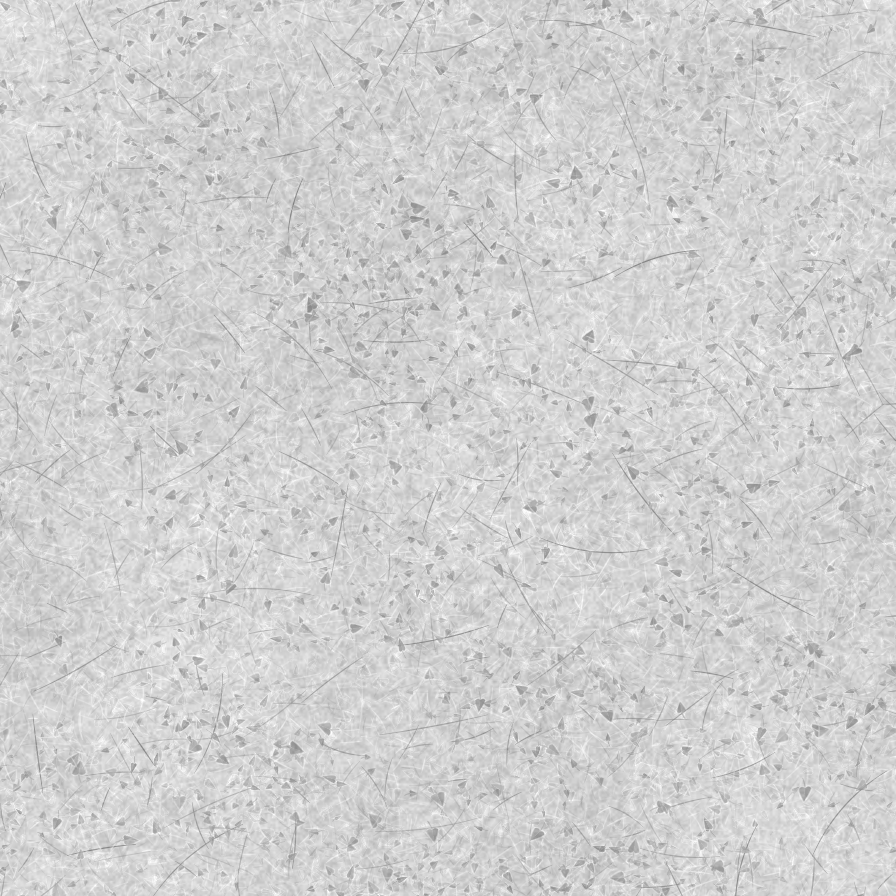
This texture is drawn by a Shadertoy shader. Its source:

```glsl
// Pale grey litter of tiny leaves, wispy fibres and thin dark stems.
// Jittered grid cells each scatter one curved stroke or one leaf;
// layers are painted from fine fibres up to dark leaves and stems.

const float BASE_TONE = 0.805;
const float CLOUD_CONTRAST = 0.075;
const float WISP_CONTRAST = 0.085;
const float GRAIN_CONTRAST = 0.085;
const float FIBRE_WIDTH = 0.0008;
const float BLADE_WIDTH = 0.0016;
const float STEM_WIDTH = 0.0007;
const vec2 FIBRE_TONES = vec2(0.66, 0.98);
const vec2 BLADE_TONES = vec2(0.72, 0.95);
const vec2 PALE_LEAF_TONES = vec2(0.715, 0.895);
const vec2 DARK_LEAF_TONES = vec2(0.58, 0.72);
const vec2 STEM_TONES = vec2(0.43, 0.62);
const float TAU = 6.2831853;

vec4 hash4(vec2 cell, float seed) {
    vec4 q = fract(vec4(cell, seed, cell.x) * vec4(0.1031, 0.1030, 0.0973, 0.1099));
    q += dot(q, q.wzxy + 33.33);
    return fract((q.xxyz + q.yzzw) * q.zywx);
}

float valueNoise(vec2 p, float seed) {
    vec2 i = floor(p), f = fract(p);
    f = f * f * (3.0 - 2.0 * f);
    float low = mix(hash4(i, seed).x, hash4(i + vec2(1, 0), seed).x, f.x);
    float high = mix(hash4(i + vec2(0, 1), seed).x, hash4(i + vec2(1, 1), seed).x, f.x);
    return mix(low, high, f.y);
}

float fbm(vec2 p, float seed) {
    float sum = 0.0, weight = 0.5;
    for (int i = 0; i < 4; i++) {
        sum += weight * valueNoise(p, seed + float(i));
        p = p * 2.03 + 7.1;
        weight *= 0.5;
    }
    return sum / 0.9375;
}

mat2 rotation(float angle) {
    float c = cos(angle), s = sin(angle);
    return mat2(c, -s, s, c);
}

float coverage(float dist, float pixel) {
    return clamp(0.5 - dist / pixel, 0.0, 1.0);
}

// Thin curling ridges of warped noise
float wisps(vec2 uv) {
    vec2 warp = vec2(valueNoise(uv * 45.0, 61.0), valueNoise(uv * 45.0, 63.0));
    float n = valueNoise(uv * 95.0 + 3.0 * warp, 67.0);
    return 0.65 - abs(2.0 * n - 1.0);
}

// One bent, tapered stroke per cell, up to one cell in half length
float strokes(float tone, vec2 uv, float cells, float seed, float width,
              vec2 tones, float chance, float opacity, float pixel) {
    vec2 home = floor(uv * cells);
    for (int k = 0; k < 9; k++) {
        vec2 cell = home + vec2(k % 3 - 1, k / 3 - 1);
        vec4 h = hash4(cell, seed), g = hash4(cell, seed + 31.0);
        if (g.x > chance) continue;
        vec2 p = rotation(h.z * TAU) * (uv * cells - cell - h.xy);
        float halfLength = mix(0.3, 0.9, h.w);
        p.y += (g.y - 0.5) * 0.4 * (p.x * p.x - 0.2);
        float along = abs(p.x) / halfLength;
        float dist = length(vec2(max(abs(p.x) - halfLength, 0.0), p.y)) / cells;
        float taper = width * (1.0 - 0.7 * min(along * along, 1.0));
        float ink = coverage(dist - taper, pixel) * mix(0.5, 1.0, g.w);
        tone = mix(tone, mix(tones.x, tones.y, g.z), ink * opacity);
    }
    return tone;
}

// Heart-like leaf: bulging sides, pointed tip, lobed base
float leafDistance(vec2 p) {
    float x = abs(p.x), rise = max((p.y + 0.4) / 1.35, 0.0);
    float sides = 0.8 * (x - 0.62 * (1.0 - pow(rise, 1.45)));
    float base = -p.y - 0.32 - 0.9 * x + 1.5 * x * x;
    return max(sides, base);
}

// One leaf with a stalk per cell, gathered into loose clusters
float leaves(float tone, vec2 uv, float cells, float seed, vec2 sizes,
             vec2 tones, float clustering, float chance, float opacity, float pixel) {
    vec2 home = floor(uv * cells);
    for (int k = 0; k < 9; k++) {
        vec2 cell = home + vec2(k % 3 - 1, k / 3 - 1);
        vec4 h = hash4(cell, seed), g = hash4(cell, seed + 31.0);
        float cluster = (fbm((cell + h.xy) / cells * 9.0, 71.0) - 0.5) * clustering;
        if (g.x > chance + cluster) continue;
        float size = mix(sizes.x, sizes.y, h.w * h.w);
        vec2 p = rotation(h.z * TAU) * (uv - (cell + h.xy) / cells) / size;
        p.x /= mix(0.5, 1.15, g.y);
        p.x += 0.5 * (g.w - 0.5) * p.y;
        float dist = leafDistance(p) * size;
        float body = coverage(dist, pixel);
        float stalkDist = length(vec2(p.x - 0.2 * p.y * p.y + 0.03, max(abs(p.y + 0.8) - 0.5, 0.0)));
        float stalk = 0.6 * coverage(stalkDist * size - STEM_WIDTH, pixel);
        float shade = 0.03 * sign(p.x) + 0.08 * (0.3 - p.y) * (g.w - 0.4);
        shade += 0.05 * coverage(abs(p.x) * size - 0.0003, pixel);
        float leafTone = mix(tones.x, tones.y, g.z) + shade * body;
        tone = mix(tone, leafTone, max(body, stalk) * opacity);
        // Pale rim on some leaves
        tone += 0.06 * step(0.5, h.w) * coverage(abs(dist - 0.0012) - 0.0004, pixel);
    }
    return tone;
}

void mainImage(out vec4 fragColor, in vec2 fragCoord) {
    vec2 uv = fragCoord / iResolution.y;
    float pixel = 1.0 / iResolution.y;
    float tone = BASE_TONE;

    // Matted ground of fibres and faded leaves
    tone = strokes(tone, uv, 46.0, 11.0, BLADE_WIDTH, BLADE_TONES, 0.8, 0.6, pixel);
    tone = leaves(tone, uv, 62.0, 13.0, vec2(0.005, 0.010), PALE_LEAF_TONES, 0.3, 0.7, 0.7, pixel);
    tone = strokes(tone, uv, 75.0, 17.0, FIBRE_WIDTH, FIBRE_TONES, 0.9, 0.65, pixel);
    tone = leaves(tone, uv, 54.0, 19.0, vec2(0.005, 0.011), PALE_LEAF_TONES, 0.5, 0.55, 0.75, pixel);
    tone = strokes(tone, uv, 58.0, 23.0, FIBRE_WIDTH, FIBRE_TONES, 0.8, 0.6, pixel);
    tone = strokes(tone, uv, 27.0, 29.0, FIBRE_WIDTH, vec2(0.80, 0.97), 0.7, 0.6, pixel);
    tone += WISP_CONTRAST * wisps(uv);

    // Dark leaves and stems on top
    tone = strokes(tone, uv, 28.0, 37.0, STEM_WIDTH, STEM_TONES, 0.4, 0.6, pixel);
    tone = strokes(tone, uv, 14.0, 41.0, STEM_WIDTH, STEM_TONES, 0.4, 0.8, pixel);
    tone = leaves(tone, uv, 46.0, 43.0, vec2(0.006, 0.0115), DARK_LEAF_TONES, 1.5, 0.33, 0.8, pixel);
    tone = leaves(tone, uv, 62.0, 47.0, vec2(0.004, 0.007), DARK_LEAF_TONES, 1.3, 0.25, 0.7, pixel);
    tone = strokes(tone, uv, 66.0, 53.0, FIBRE_WIDTH, vec2(0.78, 1.0), 0.5, 0.55, pixel);

    // Soft clouds, brighter along the top edge, then fine grain
    tone += CLOUD_CONTRAST * (fbm(uv * 5.0, 3.0) - 0.5);
    tone += 0.05 * smoothstep(0.93, 1.0, uv.y) * fbm(uv * vec2(4.0, 12.0), 9.0);
    tone += GRAIN_CONTRAST * (valueNoise(uv * 330.0, 59.0) - 0.5) - 0.01;
    fragColor = vec4(vec3(clamp(tone, 0.0, 1.0)), 1.0);
}
```
